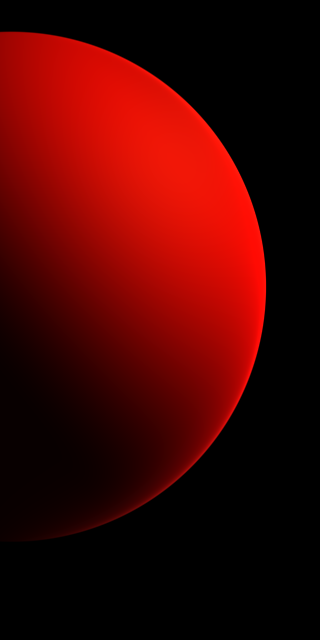
Write a Shadertoy shader that draws this background.

```glsl
// A large red sphere, cut by the left border, glowing on a black ground.
// A disc distance gives the outline; a soft ramp along the light axis gives
// the body shading, with a hot spot, a broad edge glow and a thin rim on top.

// Placement, in units of canvas height
const vec2  CENTER = vec2(0.0170, 0.5520);
const float RADIUS = 0.3984;

// Light, in units of the sphere radius
const vec2  LIGHT_AXIS  = vec2(0.78, 0.62);
const float LIGHT_SCALE = 1.28;
const float SHADE_START = -0.35;
const float SHADE_END   = 1.05;
const float SIDE_FALLOFF = 0.45;
const float FAR_FALLOFF  = 0.08;
const vec2  HOT_SPOT = vec2(0.66, 0.49);
const float HOT_SIZE = 0.34;

// Edge lighting
const vec2  GLOW_AXIS  = vec2(0.93, -0.37);
const float GLOW_WIDTH = 0.075;
const float RIM_WIDTH  = 0.008;

// Colours
const vec3 BACKGROUND = vec3(0.0);
const vec3 AMBIENT    = vec3(0.030, 0.0, 0.0);
const vec3 BODY_RED   = vec3(0.91, 0.0, 0.0);
const vec3 BODY_WARM  = vec3(0.0, 0.042, 0.008);
const vec3 HOT_COLOR  = vec3(0.0, 0.050, 0.020);
const vec3 GLOW_COLOR = vec3(0.30, 0.005, 0.005);
const vec3 RIM_COLOR  = vec3(0.38, 0.070, 0.055);

// Brightness of the body: a ramp along the light, dimmer to both sides
float bodyLight(vec2 p) {
    float along = LIGHT_SCALE * dot(p, LIGHT_AXIS);
    float across = dot(p, vec2(-LIGHT_AXIS.y, LIGHT_AXIS.x));
    float ramp = smoothstep(SHADE_START, SHADE_END, along);
    float beyond = smoothstep(1.0, 1.3, along);
    return ramp * (1.0 - SIDE_FALLOFF * across * across)
         - FAR_FALLOFF * beyond;
}

vec3 sphereColor(vec2 p) {
    float r = length(p);
    vec2 dir = p / max(r, 0.001);
    float depth = max(1.0 - r, 0.0);

    // Body and hot spot
    float light = bodyLight(p);
    vec2 toHot = (p - HOT_SPOT) / HOT_SIZE;
    vec3 color = AMBIENT + BODY_RED * light + BODY_WARM * light * light;
    color += HOT_COLOR * exp(-dot(toHot, toHot));

    // Broad glow at the lower right, thin rim along the right
    float glowSide = smoothstep(0.2, 1.0, dot(dir, GLOW_AXIS));
    float rimSide = smoothstep(-0.05, 0.9, dir.x);
    color += GLOW_COLOR * glowSide * exp(-depth / GLOW_WIDTH);
    color += RIM_COLOR * rimSide * exp(-depth / RIM_WIDTH);
    return color;
}

void mainImage(out vec4 fragColor, in vec2 fragCoord) {
    vec2 p = (fragCoord / iResolution.y - CENTER) / RADIUS;

    // Outline smoothed over about one pixel
    float pixel = 1.0 / (iResolution.y * RADIUS);
    float coverage = 1.0 - smoothstep(-pixel, pixel, length(p) - 1.0);

    vec3 color = mix(BACKGROUND, sphereColor(p), coverage);
    fragColor = vec4(clamp(color, 0.0, 1.0), 1.0);
}
```
